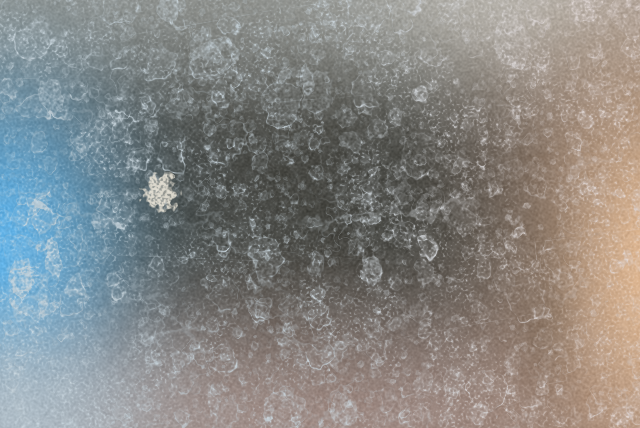
Give the GLSL for this texture, as a Shadertoy shader.

```glsl
// Dusty window pane with dried water stains over a blurred blue, grey and peach view.

#define STAIN_SCALE 8.6
#define STAIN_WARP 0.30
#define RIM_WIDTH 0.0022
#define RIM_STRENGTH 0.74
#define FILL_STRENGTH 0.42
#define CHALK_STRENGTH 0.66
#define SPECK_SCALE 58.0
#define SPECK_STRENGTH 0.50
#define POWDER_STRENGTH 0.34
#define FILM_STRENGTH 0.24
#define GRAIN_STRENGTH 0.08
#define SCRATCH_STRENGTH 0.20

vec4 hash4(vec2 p) {
    vec4 q = fract(p.xyxy * vec4(0.1031, 0.1030, 0.0973, 0.1099));
    q += dot(q, q.wzxy + 33.33);
    return fract((q.xxyz + q.yzzw) * q.zywx);
}

// Gradient noise, roughly -0.7 to 0.7
float corner(vec2 cell, vec2 f, vec2 o) {
    return dot(hash4(cell + o).xy * 2.0 - 1.0, f - o);
}

float noise(vec2 p) {
    vec2 cell = floor(p), f = p - cell;
    vec2 u = f * f * f * (f * (f * 6.0 - 15.0) + 10.0);
    return mix(mix(corner(cell, f, vec2(0, 0)), corner(cell, f, vec2(1, 0)), u.x),
               mix(corner(cell, f, vec2(0, 1)), corner(cell, f, vec2(1, 1)), u.x), u.y);
}

float fbm(vec2 p) {
    float sum = 0.0, amp = 0.6;
    for (int i = 0; i < 4; i++) {
        sum += amp * noise(p);
        p = mat2(1.6, 1.2, -1.2, 1.6) * p + 7.3;
        amp *= 0.55;
    }
    return sum;
}

float glow(vec2 uv, vec2 center, vec2 size) {
    vec2 d = (uv - center) / size;
    return exp(-dot(d, d));
}

// Out-of-focus scene behind the glass
vec3 backdrop(vec2 uv) {
    vec3 c = vec3(0.27, 0.27, 0.25);
    c = mix(c, vec3(0.50, 0.53, 0.54), 0.65 * smoothstep(0.32, 0.0, uv.x));
    c = mix(c, vec3(0.64, 0.55, 0.52), 0.92 * smoothstep(0.48, 0.0, uv.y));
    c = mix(c, vec3(0.57, 0.58, 0.565), smoothstep(0.60, 1.08, uv.y));
    c = mix(c, vec3(0.58, 0.48, 0.42), 0.75 * smoothstep(0.60, 0.93, uv.x));
    c = mix(c, vec3(0.73, 0.72, 0.69), 0.9 * glow(uv, vec2(0.80, 1.06), vec2(0.24, 0.24)));
    c = mix(c, vec3(0.37, 0.32, 0.28), 0.5 * glow(uv, vec2(0.86, 0.30), vec2(0.05, 0.20)));
    c = mix(c, vec3(0.88, 0.72, 0.57), glow(uv, vec2(1.03, 0.38), vec2(0.15, 0.42)));
    c = mix(c, vec3(0.35, 0.69, 0.91), glow(uv, vec2(-0.01, 0.42), vec2(0.19, 0.36)));
    return mix(c, vec3(0.70, 0.76, 0.80), 0.85 * glow(uv, vec2(0.0, 0.02), vec2(0.23, 0.23)));
}

// Ragged round stains: x is the bright rim, y the filled inside
vec2 stains(vec2 p, float scale, float keep, float seed) {
    vec2 q = p * scale, w = q * 1.9 + seed;
    q += STAIN_WARP * vec2(noise(w), noise(w + 31.7));
    q += 0.13 * vec2(noise(w * 3.1), noise(w * 3.3 + 5.0));
    float edge = max(RIM_WIDTH, 0.7 / iResolution.y);
    float rim = 0.0, clear = 1.0;
    for (int j = -1; j <= 1; j++)
    for (int i = -1; i <= 1; i++) {
        vec2 id = floor(q) + vec2(i, j);
        vec4 rnd = hash4(id + seed);
        if (rnd.w > keep) continue;
        vec2 offset = q - id - 0.2 - 0.6 * rnd.xy;
        offset.y *= mix(1.1, 0.75, rnd.y);
        float d = (length(offset) - mix(0.15, 0.42, rnd.z * rnd.z)) / scale;
        float lower = 0.75 - 0.4 * offset.y / (length(offset) + 0.01);
        float line = exp(-d * d / (edge * edge)) * lower;
        rim = max(rim, line * (0.3 + 0.7 * fract(rnd.w * 57.0)));
        float inside = smoothstep(edge, -edge, d) * (0.5 + 0.5 * exp(min(d, 0.0) * scale * 7.0));
        float cover = fract(rnd.w * 91.0);
        clear *= 1.0 - inside * (0.12 + 0.88 * cover * cover);
    }
    return vec2(rim, 1.0 - clear);
}

// Long faint hairlines, nearly level
float scratches(vec2 p) {
    float sum = 0.0, width = max(0.0011, 0.5 / iResolution.y);
    for (int i = 0; i < 9; i++) {
        vec4 rnd = hash4(vec2(i, 5.0));
        float d = p.y - rnd.x - (rnd.y - 0.4) * 0.3 * (p.x - 0.7) - 0.006 * noise(p * 4.0 + rnd.x);
        float span = smoothstep(0.35, 0.1, abs(p.x - 1.5 * rnd.z));
        sum += exp(-d * d / (width * width)) * span;
    }
    return sum;
}

void mainImage(out vec4 fragColor, in vec2 fragCoord) {
    vec2 uv = fragCoord / iResolution.xy, p = fragCoord / iResolution.y;
    vec2 turned = mat2(0.8, 0.6, -0.6, 0.8) * p;
    float cloud = fbm(p * 6.0), fine = noise(turned * 83.0), grain = noise(turned.yx * 157.0 + 9.0);
    float patchy = smoothstep(-0.4, 0.3, noise(p * 24.0) + 0.6 * fine);
    float texture1 = 0.8 + 0.8 * fine + 0.7 * grain + 0.5 * cloud;

    // Layered stains, from large rings to small smudges
    float alpha = 0.04 + 0.12 * cloud + 0.14 * fbm(turned * 26.0);
    float scale = STAIN_SCALE;
    for (int i = 0; i < 4; i++) {
        float level = float(i) / 3.0;
        vec2 s = stains(p, scale, mix(0.72, 0.42, level), 13.0 + 29.0 * float(i));
        alpha += s.x * RIM_STRENGTH * mix(1.0, 0.3, level) * patchy;
        alpha += s.y * FILL_STRENGTH * mix(0.65, 1.0, level) * texture1;
        scale *= 1.8;
    }

    // Chalky drips, dried film edges, powder, specks and scratches
    vec2 chalk = stains(p * vec2(1.3, 0.85), STAIN_SCALE * 1.3, 0.11, 171.0);
    alpha += chalk.y * CHALK_STRENGTH * texture1 + 0.2 * chalk.x;
    float ridge = noise(turned * 17.0 + 0.8 * noise(p * 41.0)) + 0.12 * fine;
    alpha += FILM_STRENGTH * exp(-ridge * ridge / 0.0025) * smoothstep(-0.05, 0.3, noise(p * 7.0 + 3.0));
    float dusty = smoothstep(-0.2, 0.3, cloud + 0.4 * noise(p * 17.0));
    alpha += POWDER_STRENGTH * smoothstep(0.08, 0.4, grain) * dusty;
    alpha += SPECK_STRENGTH * stains(p, SPECK_SCALE, 0.14, 211.0).y;
    alpha += SCRATCH_STRENGTH * scratches(p) * patchy;

    vec3 dust = mix(vec3(0.76, 0.81, 0.84), vec3(0.85, 0.81, 0.80), smoothstep(0.4, 1.0, uv.x));
    vec3 color = mix(backdrop(uv), dust, clamp(alpha, -0.1, 0.88));

    // Crumbly pale flake
    float flake = length(p - vec2(0.375, 0.55)) + 0.03 * noise(p * 40.0) + 0.035 * fine;
    float crumbs = 0.6 + 0.4 * smoothstep(-0.25, 0.1, grain);
    color = mix(color, vec3(0.90, 0.88, 0.83), 0.9 * crumbs * smoothstep(0.044, 0.03, flake));

    color += GRAIN_STRENGTH * (grain + 0.5 * fine);
    fragColor = vec4(clamp(color, 0.0, 1.0), 1.0);
}
```
